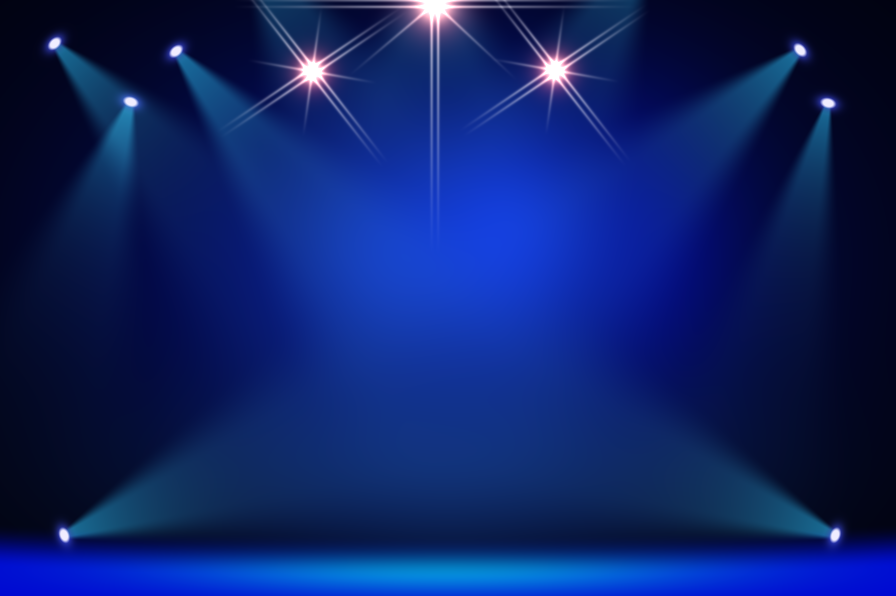
Give the GLSL for this background, as a Shadertoy shader.

```glsl
// Blue concert stage: crossing spotlight beams, three sparkling stars and a glowing floor.

const float ASPECT = 1.506;
const vec3 NIGHT      = vec3(0.004, 0.006, 0.045);
const vec3 BLUE_GLOW  = vec3(0.012, 0.065, 0.50);
const vec3 CORE_GLOW  = vec3(0.025, 0.09, 0.30);
const vec3 LEFT_GLOW  = vec3(0.025, 0.08, 0.18);
const vec3 SIDE_GLOW  = vec3(0.0, 0.0, 0.16);
const vec3 TEAL_HAZE  = vec3(0.025, 0.085, 0.15);
const vec3 BEAM_NEAR  = vec3(0.12, 0.55, 0.72);
const vec3 BEAM_FAR   = vec3(0.13, 0.34, 0.46);
const vec3 LAMP_HALO  = vec3(0.25, 0.30, 0.95);
const vec3 LAMP_WHITE = vec3(0.94, 0.93, 1.0);
const vec3 STAR_HALO  = vec3(0.95, 0.28, 0.32);
const vec3 STAR_RAY   = vec3(0.90, 0.88, 0.95);
const vec3 FLOOR_BLUE = vec3(0.0, 0.02, 0.82);
const vec3 FLOOR_CYAN = vec3(0.02, 0.58, 0.88);

// Each beam: source x, y, direction in degrees, half angle in degrees.
// The first LAMPS beams have a visible lamp; the rest start above the frame.
const int LAMPS = 7;
const int BEAMS = 10;
const vec4 BEAM[BEAMS] = vec4[](
    vec4(0.092, 0.927, -47.0, 18.0), vec4(0.296, 0.914, -50.0, 18.0),
    vec4(0.220, 0.829, -107.0, 19.0), vec4(1.345, 0.916, -137.0, 19.0),
    vec4(1.392, 0.827, -103.0, 15.0), vec4(0.108, 0.102, 20.0, 20.0),
    vec4(1.404, 0.102, 160.0, 20.0), vec4(0.420, 1.100, -62.0, 22.0),
    vec4(1.090, 1.100, -118.0, 22.0), vec4(0.729, 1.080, -90.0, 36.0));
const float REACH[BEAMS] = float[](
    0.24, 0.29, 0.18, 0.29, 0.19, 0.27, 0.27, 0.26, 0.26, 0.25);

vec3 screenBlend(vec3 a, vec3 b) {
    return 1.0 - (1.0 - a) * (1.0 - clamp(b, 0.0, 1.0));
}

float blob(vec2 p, vec2 center, vec2 radius) {
    vec2 q = (p - center) / radius;
    return exp(-dot(q, q));
}

vec2 heading(float degrees) {
    float a = radians(degrees);
    return vec2(cos(a), sin(a));
}

// Coordinates along and across a direction
vec2 alongAcross(vec2 q, vec2 dir) {
    return vec2(dot(q, dir), dir.x * q.y - dir.y * q.x);
}

vec3 beamLight(vec2 p, vec4 beam, float reach) {
    vec2 q = alongAcross(p - beam.xy, heading(beam.z));
    float spread = abs(atan(q.y, q.x + 0.02)) / radians(beam.w);
    float cone = smoothstep(1.15, 0.4, spread) * smoothstep(-0.005, 0.02, q.x);
    float d = length(q);
    return mix(BEAM_NEAR, BEAM_FAR, smoothstep(0.0, 0.35, d)) * cone * exp(-d / reach);
}

// Pair of thin tapering lines through the star centre
float twinRay(vec2 q, float degrees, float reach, float gap) {
    vec2 r = abs(alongAcross(q, heading(degrees)));
    float taper = max(1.0 - r.x / reach, 0.0);
    float line = (r.y - gap) / 0.0026;
    return exp(-line * line) * pow(taper, 1.2);
}

vec3 starLight(vec2 p, vec2 center, float size, vec2 longAngles, vec2 longReach,
               vec2 shortAngles, float shortReach) {
    vec2 q = p - center;
    float d = length(q) / size;
    float rays = 0.0;
    for (int i = 0; i < 2; i++) {
        rays += 0.75 * twinRay(q, longAngles[i], longReach[i], 0.0055);
        rays += 0.6 * twinRay(q, shortAngles[i], shortReach, 0.0);
    }
    return STAR_RAY * rays + STAR_HALO * 0.75 * exp(-d * d * 0.4) + vec3(1.2 * exp(-d * d * 1.6));
}

void mainImage(out vec4 fragColor, in vec2 fragCoord) {
    vec2 p = fragCoord / iResolution.xy * vec2(ASPECT, 1.0);

    // Hazy backdrop
    vec3 color = NIGHT;
    color += BLUE_GLOW * blob(p, vec2(0.74, 0.57), vec2(0.56, 0.38));
    color += CORE_GLOW * blob(p, vec2(0.86, 0.62), vec2(0.14, 0.20));
    color += LEFT_GLOW * blob(p, vec2(0.65, 0.58), vec2(0.14, 0.17));
    color += SIDE_GLOW * blob(p, vec2(1.10, 0.60), vec2(0.14, 0.24));
    color += TEAL_HAZE * blob(p, vec2(0.75, 0.20), vec2(0.48, 0.15));

    // Spotlight beams
    for (int i = 0; i < BEAMS; i++) {
        float strength = i < LAMPS ? 0.78 : 0.60;
        color = screenBlend(color, strength * beamLight(p, BEAM[i], REACH[i]));
    }

    // Floor with a cyan pool of light
    float side = (p.x - 0.5 * ASPECT) / (0.5 * ASPECT);
    float rim = 0.102 + 0.020 * side * side;
    float pool = blob(p, vec2(0.75, 0.045), vec2(0.46, 0.044));
    vec3 floorColor = mix(FLOOR_BLUE, FLOOR_CYAN, pool);
    color = mix(color, floorColor, smoothstep(rim, rim - 0.075, p.y));

    // Lamp faces, flattened along their beams
    for (int i = 0; i < LAMPS; i++) {
        vec2 q = alongAcross(p - BEAM[i].xy, heading(BEAM[i].z));
        float d = length(q / vec2(0.0095, 0.0145));
        color = screenBlend(color, LAMP_HALO * exp(-d * d * 0.7));
        color = mix(color, LAMP_WHITE, smoothstep(1.05, 0.5, d));
    }

    // Stars
    vec3 stars = starLight(p, vec2(0.525, 0.880), 0.021, vec2(-52.0, 34.0),
                           vec2(0.20, 0.19), vec2(-10.0, 82.0), 0.11);
    stars += starLight(p, vec2(0.933, 0.882), 0.021, vec2(-52.0, 34.0),
                       vec2(0.20, 0.19), vec2(-10.0, 82.0), 0.11);
    stars += starLight(p, vec2(0.731, 0.994), 0.033, vec2(-90.0, 0.0),
                       vec2(0.42, 0.34), vec2(-43.0, 40.0), 0.19);
    color = screenBlend(color, stars);

    fragColor = vec4(color, 1.0);
}
```
